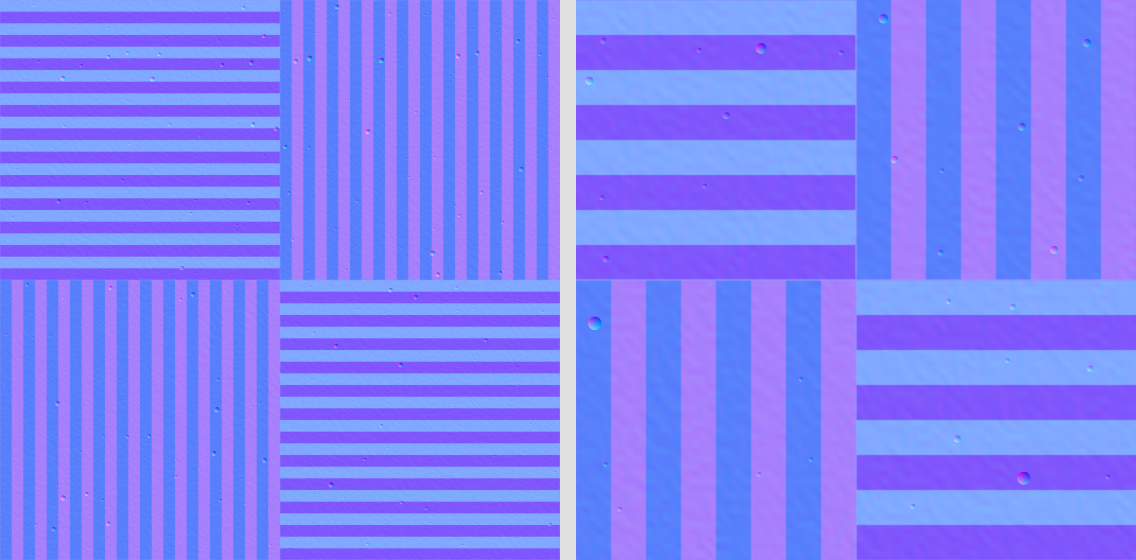
Left, the full canvas; right, a detail of the centre.
Reproduce this texture map procedurally as a WebGL 2 fragment shader.

```glsl
#version 300 es
precision highp float;
// Normal map of a two by two checker of ridged panels, with fine grain and scattered pits.

uniform vec2 u_resolution;
out vec4 fragColor;

// Layout, in canvas units
const float TILES = 2.0;
const float RIDGES_PER_TILE = 12.0;
const float EDGE_SOFTNESS = 0.0003;
const float SEAM_HALF_WIDTH = 0.0007;
const float SEAM_STRENGTH = 0.55;

// Surface wear
const float GRAIN_FREQUENCY = 230.0;
const float GRAIN_STRENGTH = 0.035;
const float PIT_CELLS = 24.0;
const float PIT_CHANCE = 0.45;
const float PIT_MIN_RADIUS = 0.0014;
const float PIT_MAX_RADIUS = 0.0048;
const float PIT_STRENGTH = 0.42;

// Encoded slope directions
const vec3 FACING_LEFT = vec3(0.345, 0.50, 0.99);
const vec3 FACING_RIGHT = vec3(0.655, 0.50, 0.99);
const vec3 FACING_UP = vec3(0.505, 0.66, 1.0);
const vec3 FACING_DOWN = vec3(0.50, 0.34, 0.99);
const vec3 SEAM_COLOR = vec3(0.58, 0.60, 1.0);

float hash(vec2 p) {
    return fract(sin(dot(p, vec2(127.1, 311.7))) * 43758.5453);
}

float valueNoise(vec2 p) {
    vec2 cell = floor(p);
    vec2 f = fract(p);
    f = f * f * (3.0 - 2.0 * f);
    float low = mix(hash(cell), hash(cell + vec2(1.0, 0.0)), f.x);
    float high = mix(hash(cell + vec2(0.0, 1.0)), hash(cell + vec2(1.0)), f.x);
    return mix(low, high, f.y);
}

// Slope of the grain height field
vec2 grainSlope(vec2 uv) {
    vec2 p = uv * GRAIN_FREQUENCY;
    vec2 e = vec2(0.4, 0.0);
    return vec2(valueNoise(p - e.xy) - valueNoise(p + e.xy),
                valueNoise(p - e.yx) - valueNoise(p + e.yx));
}

// Slope of the one pit a grid cell may hold; its walls lean to the centre
vec2 pitSlope(vec2 uv, float pixel) {
    vec2 cell = floor(uv * PIT_CELLS);
    if (hash(cell + 17.3) > PIT_CHANCE) return vec2(0.0);
    vec2 jitter = vec2(hash(cell + 3.7), hash(cell + 41.9));
    vec2 center = (cell + mix(vec2(0.15), vec2(0.85), jitter)) / PIT_CELLS;
    float size = pow(hash(cell + 71.1), 4.0);
    float radius = mix(PIT_MIN_RADIUS, PIT_MAX_RADIUS, size);
    vec2 offset = uv - center;
    float dist = length(offset);
    float mask = 1.0 - smoothstep(radius - 0.5 * pixel, radius + 0.5 * pixel, dist);
    return -offset / radius * mask * mix(0.6, 1.0, size);
}

// Coverage of the first half of each ridge pair
float firstHalf(float t, float pixel) {
    float pairs = TILES * RIDGES_PER_TILE;
    float dist = (0.25 - abs(fract(t * pairs + 0.25) - 0.5)) / pairs;
    float soft = EDGE_SOFTNESS + 0.5 * pixel;
    return smoothstep(-soft, soft, dist);
}

void main() {
    vec2 uv = gl_FragCoord.xy / u_resolution;
    float pixel = 1.0 / min(u_resolution.x, u_resolution.y);

    // Ridges run across or down in alternate tiles
    vec2 tile = floor(uv * TILES);
    bool across = mod(tile.x + tile.y, 2.0) > 0.5;
    vec3 color = across
        ? mix(FACING_UP, FACING_DOWN, firstHalf(uv.y, pixel))
        : mix(FACING_RIGHT, FACING_LEFT, firstHalf(uv.x, pixel));

    // Thin seam around every tile
    vec2 toEdge = (0.5 - abs(fract(uv * TILES) - 0.5)) / TILES;
    float seamDist = min(toEdge.x, toEdge.y) - SEAM_HALF_WIDTH;
    float seam = 1.0 - smoothstep(-0.5 * pixel, 0.5 * pixel, seamDist);
    color = mix(color, SEAM_COLOR, seam * SEAM_STRENGTH);

    // Grain and pits tilt the surface
    vec2 pit = pitSlope(uv, pixel) * PIT_STRENGTH;
    color.xy += grainSlope(uv) * GRAIN_STRENGTH + pit;
    color.z -= 0.3 * dot(pit, pit);

    fragColor = vec4(clamp(color, 0.0, 1.0), 1.0);
}
```
